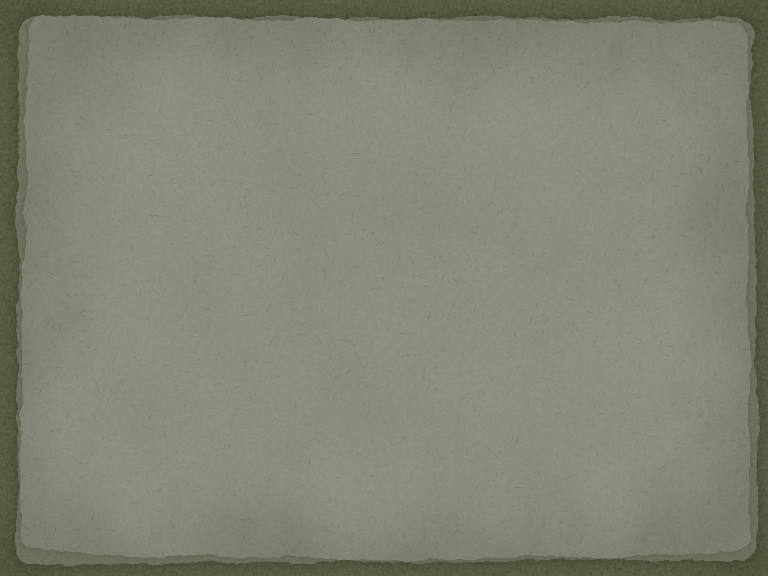
This background is drawn by a WebGL 2 fragment shader. Its source:

```glsl
#version 300 es
precision highp float;
// Two stacked sheets of torn grey-green paper on a dark fibrous board.
uniform vec2 u_resolution;
out vec4 fragColor;

const vec3 PAPER_CENTRE = vec3(0.538, 0.558, 0.507);
const vec3 PAPER_RIM    = vec3(0.475, 0.497, 0.432);
const vec3 UNDER_SHEET  = vec3(0.425, 0.447, 0.370);
const vec3 BOARD        = vec3(0.350, 0.373, 0.278);
const vec3 BOARD_SHADE  = vec3(0.270, 0.297, 0.200);
const float CORNER_RADIUS = 0.028;
const float TEAR_SIZE     = 0.013;
const float SHADOW_REACH  = 0.013;
const float VIGNETTE_REACH = 0.20;
const float FIBRE_CELL    = 0.024;
const float FIBRE_WIDTH   = 0.0008;
const float FIBRE_DEPTH   = 0.055;
const float GRAIN_DEPTH   = 0.026;

vec2 hash2(vec2 p) {
  vec3 q = fract(p.xyx * vec3(0.1031, 0.1030, 0.0973));
  q += dot(q, q.yzx + 33.33);
  return fract((q.xx + q.yz) * q.zy);
}

float gradientAt(vec2 cell, vec2 offset) {
  float angle = 6.2832 * hash2(cell).x;
  return dot(vec2(cos(angle), sin(angle)), offset);
}

float gradientNoise(vec2 p) {
  vec2 i = floor(p), f = fract(p);
  vec2 w = f * f * f * (f * (f * 6.0 - 15.0) + 10.0);
  vec2 x = vec2(1.0, 0.0);
  return mix(mix(gradientAt(i, f), gradientAt(i + x, f - x), w.x),
             mix(gradientAt(i + x.yx, f - x.yx), gradientAt(i + 1.0, f - 1.0), w.x), w.y);
}

float fbm(vec2 p) {
  float sum = 0.0, amp = 1.0;
  for (int i = 0; i < 4; i++) {
    sum += amp * gradientNoise(p);
    p = p * 2.1 + 17.3;
    amp *= 0.52;
  }
  return sum;
}

// Distance inward from a rounded frame; margins are left, right, bottom, top.
float insideFrame(vec2 p, vec2 size, vec4 margin, float radius) {
  vec2 inset = min(p - margin.xz, size - margin.yw - p);
  vec2 k = radius - inset;
  return radius - length(max(k, 0.0)) - min(max(k.x, k.y), 0.0);
}

float tear(vec2 p, float seed) {
  return TEAR_SIZE * (0.6 * fbm(p * 9.0 + seed) + 0.3 * fbm(p * 42.0 + seed));
}

// Coverage of short, randomly turned strands scattered over a grid.
float fibres(vec2 p, float cellSize, float seed, float pixel) {
  vec2 home = floor(p / cellSize);
  float cover = 0.0;
  for (int y = -1; y <= 1; y++) {
    for (int x = -1; x <= 1; x++) {
      vec2 cell = home + vec2(x, y);
      vec2 place = hash2(cell + seed), trait = hash2(cell + seed + 71.0);
      vec2 d = p - (cell + place) * cellSize;
      float angle = 0.6 + 3.0 * (trait.x - 0.5);
      vec2 dir = vec2(cos(angle), sin(angle));
      float along = dot(d, dir), reach = cellSize * mix(0.06, 0.26, trait.y);
      float across = dot(d, vec2(-dir.y, dir.x)) + 35.0 * (place.x - 0.5) * along * along;
      float dist = length(vec2(max(abs(along) - reach, 0.0), across));
      float strand = 1.0 - smoothstep(FIBRE_WIDTH - 0.5 * pixel, FIBRE_WIDTH + 0.5 * pixel, dist);
      cover = max(cover, strand * fract(7.0 * (trait.x + place.y)));
    }
  }
  return cover;
}

void main() {
  float pixel = 1.0 / u_resolution.y;
  vec2 p = gl_FragCoord.xy * pixel;
  vec2 size = vec2(u_resolution.x * pixel, 1.0);
  vec2 uv = p / size;

  // Outlines of the two sheets, with slightly sloping sides.
  float bow = pow(abs(2.0 * uv.x - 1.0), 2.0);
  vec4 topMargin = vec4(mix(0.032, 0.049, uv.y), 0.034,
                        mix(0.029, 0.046, bow), mix(0.028, 0.041, uv.x));
  vec4 underMargin = vec4(mix(0.029, 0.031, uv.y), mix(0.017, 0.027, uv.y),
                          mix(0.020, 0.030, uv.x), mix(0.029, 0.033, uv.x));
  float topSheet = insideFrame(p, size, topMargin, CORNER_RADIUS) + tear(p, 3.0);
  float underSheet = insideFrame(p, size, underMargin, CORNER_RADIUS) + tear(p, 29.0);
  underSheet = max(underSheet, topSheet);

  // Shared surface detail: fine grain, soft blotches and strands.
  float grain = gradientNoise(p * 210.0) + 0.6 * gradientNoise(p * vec2(85.0, 120.0));
  float blotch = fbm(p * vec2(5.0, 4.0) + 8.0);
  float strands = fibres(p, FIBRE_CELL, 5.0, pixel)
                + 0.7 * fibres(p + 0.37, FIBRE_CELL * 0.7, 43.0, pixel);

  // Board, darkened by the sheets' shadow and toward the canvas corners.
  float shadow = 0.75 * exp(min(underSheet, 0.0) / SHADOW_REACH);
  float corner = 0.35 * smoothstep(0.7, 1.0, abs(2.0 * uv.x - 1.0) * abs(2.0 * uv.y - 1.0));
  vec3 colour = mix(BOARD, BOARD_SHADE, min(shadow + corner, 1.0));
  colour += 1.7 * GRAIN_DEPTH * grain - FIBRE_DEPTH * strands;

  // Lower sheet, shaded where the upper sheet overhangs it.
  float overhang = exp(min(topSheet, 0.0) / (0.35 * SHADOW_REACH));
  vec3 under = UNDER_SHEET - 0.045 * overhang + GRAIN_DEPTH * grain;
  colour = mix(colour, under, smoothstep(-0.5, 0.5, underSheet / pixel));

  // Upper sheet, lighter toward the middle and lower left.
  float depth = insideFrame(p, size, vec4(0.02), 0.25);
  float glow = smoothstep(-0.02, VIGNETTE_REACH, depth + 0.035 * (1.0 - uv.y) + 0.05 * blotch);
  vec3 paper = mix(PAPER_RIM, PAPER_CENTRE, glow);
  paper += 0.016 * blotch + 0.65 * GRAIN_DEPTH * grain - FIBRE_DEPTH * strands;
  colour = mix(colour, paper, smoothstep(-0.5, 0.5, topSheet / pixel));

  fragColor = vec4(clamp(colour, 0.0, 1.0), 1.0);
}
```
